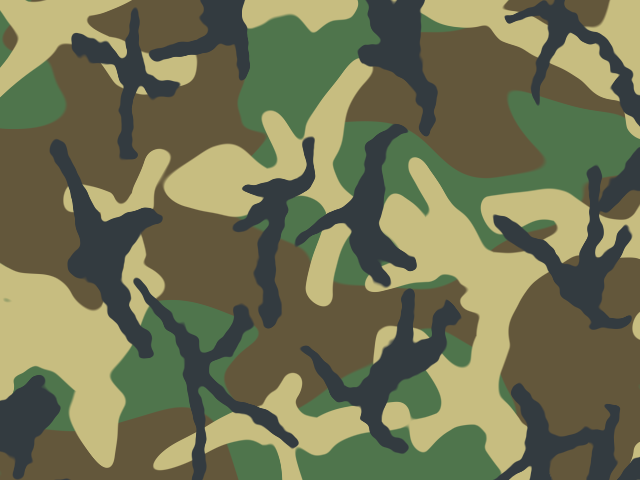
Reproduce this pattern procedurally as a WebGL 1 fragment shader.

```glsl
precision highp float;
// Woodland camouflage in four flat colours: a brown ground, flowing green bands
// cut from stretched gradient noise, then sand and charcoal layers of branching
// figures made of bent, tapered limbs in jittered cells, warped by noise.

uniform vec2 u_resolution;

const float TAU = 6.2831853;
const vec3 BROWN = vec3(0.39, 0.34, 0.23);
const vec3 GREEN = vec3(0.31, 0.46, 0.30);
const vec3 SAND = vec3(0.78, 0.74, 0.50);
const vec3 CHARCOAL = vec3(0.20, 0.23, 0.25);

vec2 hash2(vec2 p) {
  vec3 q = fract(p.xyx * vec3(0.1031, 0.1030, 0.0973));
  q += dot(q, q.yzx + 33.33);
  return fract((q.xx + q.yz) * q.zy);
}

vec2 polar(float angle) {
  return vec2(cos(angle), sin(angle));
}

float cornerSlope(vec2 cell, vec2 offset) {
  return dot(polar(TAU * hash2(cell).x), offset);
}

// Gradient noise, roughly -0.6 to 0.6.
float noise(vec2 p) {
  vec2 i = floor(p), f = fract(p);
  vec2 w = f * f * f * (f * (f * 6.0 - 15.0) + 10.0);
  vec2 e = vec2(1.0, 0.0);
  float low = mix(cornerSlope(i, f), cornerSlope(i + e.xy, f - e.xy), w.x);
  float high = mix(cornerSlope(i + e.yx, f - e.yx), cornerSlope(i + e.xx, f - e.xx), w.x);
  return mix(low, high, w.y);
}

vec2 warp(vec2 p, float frequency, float amount, float seed) {
  vec2 q = p * frequency + seed;
  return p + amount * vec2(noise(q), noise(q + vec2(37.3, 11.7)));
}

float smoothMin(float a, float b, float k) {
  float h = max(k - abs(a - b), 0.0) / k;
  return min(a, b) - 0.25 * k * h * h;
}

// Distance to a limb from a to b whose radius runs from ra to rb.
float limb(vec2 p, vec2 a, vec2 b, float ra, float rb) {
  vec2 ab = b - a;
  float t = clamp(dot(p - a, ab) / dot(ab, ab), 0.0, 1.0);
  return length(p - a - ab * t) - mix(ra, rb, t);
}

// Four bent arms around the origin; taper is the change of radius at the tips.
float branchFigure(vec2 p, vec2 id, vec2 reach, float girth, float taper) {
  float d = 1.0;
  float turn = TAU * hash2(id + 5.0).x;
  float middle = girth * mix(1.0, taper, 0.5);
  for (int i = 0; i < 4; i++) {
    float n = float(i);
    vec2 h = hash2(id + vec2(17.0, 31.0) * (n + 1.0));
    float angle = turn + TAU * (n + 0.7 * (h.x - 0.5)) / 4.0;
    float bend = 2.0 * (fract(h.x * 7.0 + h.y) - 0.5);
    vec2 halfReach = 0.5 * reach * mix(0.3, 1.2, h.y);
    vec2 elbow = halfReach * polar(angle);
    vec2 tip = elbow + halfReach * polar(angle + bend);
    float arm = min(limb(p, vec2(0.0), elbow, girth, middle),
                    limb(p, elbow, tip, middle, girth * taper));
    d = smoothMin(d, arm, girth * 1.2);
  }
  return d;
}

// Distance to the nearest figures, one in each jittered cell.
float scatterFigures(vec2 p, float cellSize, vec2 reach, float girth, float taper, float seed) {
  vec2 home = floor(p / cellSize);
  float d = 1.0;
  for (int y = -1; y <= 1; y++) {
    for (int x = -1; x <= 1; x++) {
      vec2 cell = home + vec2(float(x), float(y));
      vec2 id = cell + seed;
      vec2 center = cellSize * (cell + 0.5 + 0.7 * (hash2(id) - 0.5));
      float size = girth * mix(0.65, 1.35, hash2(id + 71.0).y);
      d = smoothMin(d, branchFigure(p - center, id, reach, size, taper), girth * 0.6);
    }
  }
  return d;
}

// Positive inside the long, mostly horizontal bands.
float bandField(vec2 p, float seed) {
  vec2 q = warp(p, 2.6, 0.16, seed) * vec2(1.9, 4.0) + seed;
  return noise(q) + 0.2 * noise(q * 2.1 + 19.0) - 0.04;
}

float cover(float d, float softness) {
  return 1.0 - smoothstep(-softness, softness, d);
}

void main() {
  vec2 p = gl_FragCoord.xy / u_resolution.y;
  float edge = 0.9 / u_resolution.y;

  vec3 color = mix(BROWN, GREEN, cover(-bandField(p, 43.0), edge * 4.0));

  // Sand: broad rounded lobes with a gentle outline.
  vec2 sandPoint = warp(warp(p, 4.5, 0.09, 8.0), 11.0, 0.018, 25.0);
  float sand = scatterFigures(sandPoint, 0.38, vec2(0.27, 0.21), 0.036, 1.05, 112.0);
  color = mix(color, SAND, cover(sand, edge));

  // Charcoal: thinner, steeper twigs with a ragged outline.
  vec2 twigPoint = warp(warp(p, 5.5, 0.07, 61.0), 20.0, 0.018, 83.0);
  float twig = scatterFigures(twigPoint, 0.34, vec2(0.17, 0.24), 0.025, 0.65, 219.0);
  twig += 0.007 * noise(p * 42.0 + 7.0);
  color = mix(color, CHARCOAL, cover(twig, edge));

  gl_FragColor = vec4(color, 1.0);
}
```
